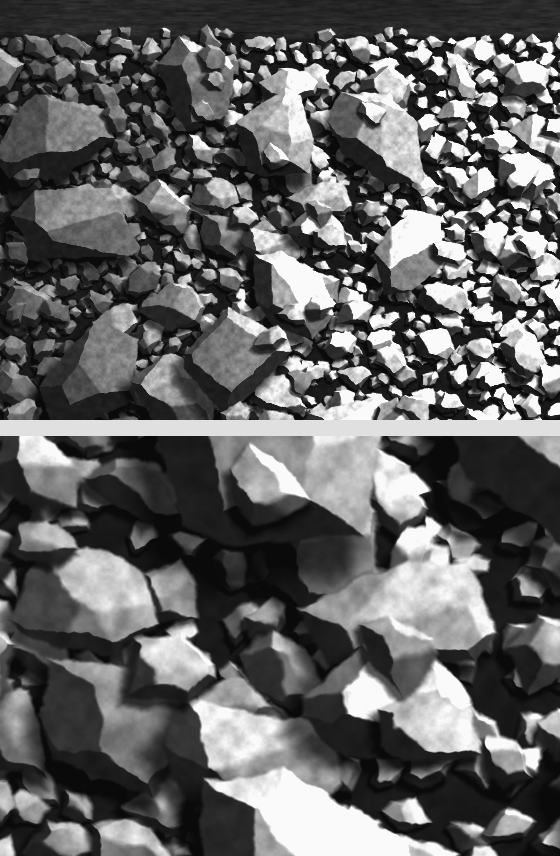
Top, the full canvas; bottom, a detail of the centre.
This texture is drawn by a WebGL 1 fragment shader. Its source:

```glsl
precision highp float;
// Heap of angular broken rock in hard grey light, below a dark streaked band.

uniform vec2 u_resolution;

const float TAU = 6.28318;
const float GAP_TONE = 0.10;
const float AMBIENT = 0.11;
const float HEAP_TOP = 0.915;
const float EDGE_BLUR = 0.0026;
const vec3 LIGHT = vec3(0.46, 0.68, 0.57);

float hash(vec2 p) {
  vec3 q = fract(p.xyx * 0.1031);
  q += dot(q, q.yzx + 33.33);
  return fract((q.x + q.y) * q.z);
}

vec2 hash2(vec2 p) {
  return vec2(hash(p), hash(p + 47.3));
}

float noise(vec2 p) {
  vec2 cell = floor(p);
  vec2 f = fract(p);
  f = f * f * (3.0 - 2.0 * f);
  float low = mix(hash(cell), hash(cell + vec2(1.0, 0.0)), f.x);
  float high = mix(hash(cell + vec2(0.0, 1.0)), hash(cell + 1.0), f.x);
  return mix(low, high, f.y);
}

float fbm(vec2 p) {
  float sum = 0.0;
  float weight = 0.5;
  for (int i = 0; i < 4; i++) {
    sum += weight * noise(p);
    p = p * 2.03 + 17.1;
    weight *= 0.5;
  }
  return sum;
}

float facetLight(vec2 lean, vec3 light) {
  return max(dot(normalize(vec3(lean, 1.0)), light), 0.0);
}

// Faceted stone of unit radius: x = edge distance, y = light, z = shadow distance.
vec3 stone(vec2 q, vec2 seed, vec3 light, float blur) {
  float edge = -9.0;
  float shadow = -9.0;
  float height = 9.0;
  float lit = 0.0;
  for (int i = 0; i < 9; i++) {
    float k = float(i);
    vec2 rnd = hash2(seed + k * 7.31);
    float angle = TAU * (k + 0.8 * rnd.x) / 7.0;
    vec2 normal = vec2(cos(angle), sin(angle));
    vec2 lean = normal * (rnd.y * 0.75);
    float plane = 0.42 - dot(q, lean);
    if (i < 7) {
      // Side facets also bound the outline.
      float reach = mix(0.65, 1.0, rnd.y);
      float slope = mix(0.5, 2.4, hash(seed + k * 3.7 + 9.0));
      float d = dot(q, normal) - reach;
      edge = max(edge, d);
      shadow = max(shadow, d + 0.27 * dot(light.xy, normal));
      lean = normal * slope;
      plane = -d * slope;
    }
    float lower = smoothstep(-blur, blur, height - plane);
    lit = mix(lit, facetLight(lean, light), lower);
    height = min(height, plane);
  }
  return vec3(edge, lit, shadow);
}

// Paints one jittered layer of stones over the tone, far rows first.
float scatter(float tone, vec2 p, float size, float share, float seed, float gain) {
  vec2 home = floor(p / size);
  for (int j = 0; j < 3; j++) {
    for (int i = 0; i < 3; i++) {
      vec2 cell = home + vec2(float(i) - 1.0, 1.0 - float(j));
      vec2 id = cell + seed;
      vec2 center = (cell + 0.5 + 0.7 * (hash2(id) - 0.5)) * size;
      float radius = size * mix(0.42, 0.66, hash(id + 3.9));
      if (hash(id + 81.7) < share && center.y + 0.65 * radius < HEAP_TOP + 0.02) {
        float turn = 2.2 * (hash(id + 5.3) - 0.5);
        mat2 spin = mat2(cos(turn), sin(turn), -sin(turn), cos(turn));
        vec2 q = spin * (p - center) / radius / vec2(1.0, 0.74);
        vec3 light = vec3(spin * LIGHT.xy, LIGHT.z);
        float blur = EDGE_BLUR / radius;
        vec3 rock = stone(q, id + 21.0, light, blur);
        float albedo = mix(0.7, 1.3, hash(id + 64.2));
        float face = AMBIENT + albedo * gain * pow(rock.y, 1.6);
        tone *= mix(0.3, 1.0, smoothstep(-0.08, 0.2, rock.z));
        tone = mix(tone, face, 1.0 - smoothstep(-blur, blur, rock.x));
      }
    }
  }
  return tone;
}

void main() {
  vec2 p = gl_FragCoord.xy / u_resolution.y;
  float across = gl_FragCoord.x / u_resolution.x;

  // Chipped outlines, mottled surfaces and light growing to the right.
  vec2 chips = vec2(fbm(p * 45.0), fbm(p * 45.0 + 31.0)) - 0.47;
  vec2 rough = p + 0.012 * chips;
  float mottle = 0.72 + 0.6 * fbm(p * 85.0);
  float gain = mix(0.5, 1.75, smoothstep(0.0, 1.1, across));

  // Streaked band behind the heap.
  float streaks = fbm(p * vec2(30.0, 190.0));
  float band = 0.12 + 0.13 * streaks - 0.05 * noise(p * vec2(5.0, 12.0));
  float rim = HEAP_TOP - 0.015 + 0.02 * noise(vec2(p.x * 18.0, 2.0));
  float tone = mix(GAP_TONE, band, smoothstep(-0.006, 0.006, p.y - rim));

  // Rubble from fine filling to boulders, then loose stones on top.
  float heap = scatter(tone, rough, 0.038, 1.0, 11.0, gain);
  heap = scatter(heap, rough, 0.066, 0.8, 137.0, gain);
  heap = scatter(heap, rough, 0.122, 0.55, 259.0, gain);
  heap = scatter(heap, rough, 0.255, 0.42, 383.0, gain);
  heap = scatter(heap, rough, 0.075, 0.2, 491.0, gain);

  float inHeap = 1.0 - smoothstep(HEAP_TOP - 0.01, HEAP_TOP + 0.05, p.y);
  heap *= mix(1.0, mottle, max(inHeap, 0.4));
  gl_FragColor = vec4(vec3(clamp(heap, 0.04, 0.98)), 1.0);
}
```
